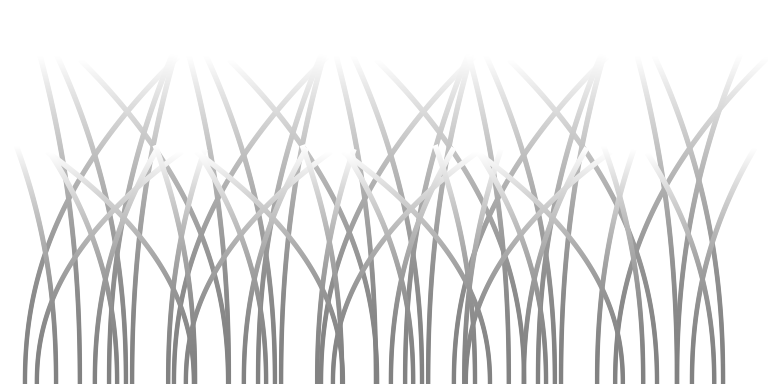
Write a Shadertoy shader that draws this pattern.

```glsl
// Tall grass in grey on white: clumps of curved blades that fade to white at the tip.
// Each blade is a power curve from a vertical root; a clump of tall blades and one of
// short blades are repeated across the canvas, the short ones in front.

const int CLUMPS = 5;
const int BLADES = 6;
const float BEND = 2.2;            // exponent of the blade curve
const float FADE = 2.0;            // exponent of the fade towards the tip
const float ROOT_WIDTH = 0.0058;   // half widths, in canvas heights
const float TIP_WIDTH = 0.0072;
const float EDGE_SHIFT = 0.026;    // first short blade leans in from the left edge
const float AWAY = 9.0;            // shift that moves a blade off the canvas
const vec3 ROOT_COLOR = vec3(0.51);
const vec3 TIP_COLOR = vec3(1.0);
const vec3 BACKGROUND = vec3(1.0);

const float CLUMP_X[CLUMPS] = float[CLUMPS](0.0, 0.388, 0.771, 1.117, 1.555);

// Blade: root x, tip x, height, extra shift in the last, sparser clump
const vec4 TALL[BLADES] = vec4[BLADES](
    vec4(0.065, 0.464, 0.852, -0.018),
    vec4(0.208, 0.104, 0.856, 0.0),
    vec4(0.328, 0.148, 0.856, 0.0),
    vec4(0.594, 0.208, 0.845, AWAY),
    vec4(0.344, 0.456, 0.858, AWAY),
    vec4(0.284, 0.450, 0.860, -0.076));

const vec4 SHORT[BLADES] = vec4[BLADES](
    vec4(0.120, 0.016, 0.622, 0.0),
    vec4(0.505, 0.122, 0.605, AWAY),
    vec4(0.305, 0.130, 0.602, 0.0),
    vec4(0.096, 0.474, 0.605, AWAY),
    vec4(0.247, 0.411, 0.615, 0.0),
    vec4(0.438, 0.534, 0.612, AWAY));

// Paints one blade over the colour so far
vec3 paintBlade(vec3 color, vec2 p, vec4 blade, float shift, float pixel) {
    float rise = max(p.y / blade.z, 0.0001);
    float lean = blade.y - blade.x;
    float center = blade.x + shift + lean * pow(rise, BEND);
    float slope = lean * BEND * pow(rise, BEND - 1.0) / blade.z;
    float across = abs(p.x - center) * inversesqrt(1.0 + slope * slope);
    float grown = clamp(rise, 0.0, 1.0);
    float side = across - mix(ROOT_WIDTH, TIP_WIDTH, grown);

    // Cut the tip square to the direction of the blade
    float along = (p.y - blade.z + (p.x - center) * slope / (1.0 + slope * slope))
                * sqrt(1.0 + slope * slope);
    float dist = max(side, along);
    float cover = 1.0 - smoothstep(-0.6 * pixel, 0.6 * pixel, dist);
    vec3 tint = mix(ROOT_COLOR, TIP_COLOR, pow(grown, FADE));
    return mix(color, tint, cover);
}

void mainImage(out vec4 fragColor, in vec2 fragCoord) {
    vec2 p = fragCoord / iResolution.xy * vec2(2.0, 1.0);
    float pixel = 1.0 / iResolution.y;
    vec3 color = BACKGROUND;

    // Tall blades behind
    for (int c = 0; c < CLUMPS; c++) {
        for (int b = 0; b < BLADES; b++) {
            float shift = CLUMP_X[c] + (c == CLUMPS - 1 ? TALL[b].w : 0.0);
            color = paintBlade(color, p, TALL[b], shift, pixel);
        }
    }

    // Short blades in front
    for (int c = 0; c < CLUMPS; c++) {
        for (int b = 0; b < BLADES; b++) {
            float shift = CLUMP_X[c] + (c == CLUMPS - 1 ? SHORT[b].w : 0.0);
            if (c == 0 && b == 0) shift += EDGE_SHIFT;
            color = paintBlade(color, p, SHORT[b], shift, pixel);
        }
    }

    fragColor = vec4(color, 1.0);
}
```
